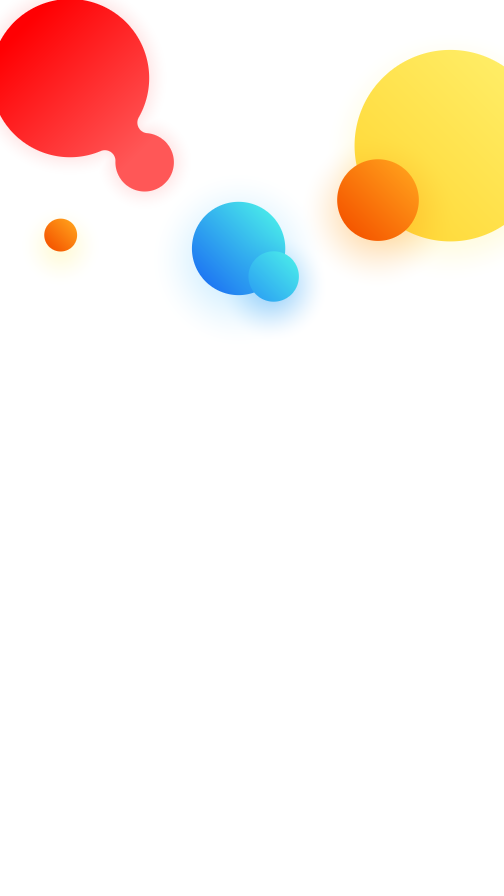
This background is drawn by a WebGL 1 fragment shader. Its source:

```glsl
precision highp float;
// Glossy gradient discs with soft coloured glows near the top of a white page.

#define GLOW_DROP 0.022    // how far glows fall below their shape
#define NECK_RADIUS 0.021  // fillet joining the two red discs
#define RED_DEEP vec3(1.0, 0.0, 0.01)
#define RED_SOFT vec3(1.0, 0.34, 0.34)
#define ORANGE_DEEP vec3(0.96, 0.34, 0.0)
#define ORANGE_SOFT vec3(1.0, 0.61, 0.1)
#define YELLOW_DEEP vec3(1.0, 0.85, 0.22)
#define YELLOW_SOFT vec3(1.0, 0.93, 0.4)
#define BLUE_DEEP vec3(0.12, 0.47, 0.95)
#define CYAN_SOFT vec3(0.28, 0.9, 0.92)

uniform vec2 u_resolution;

// Antialiased coverage of a signed distance, one pixel wide.
float coverage(float d) {
  return clamp(0.5 - d * u_resolution.x, 0.0, 1.0);
}

// Blurred coverage for glows.
float haze(float d, float blur) {
  return 1.0 - smoothstep(-blur, blur, d);
}

// Two discs joined by tangent circular fillets.
float joinedDiscs(vec2 p, vec2 a, float ra, vec2 b, float rb, float fillet) {
  float span = distance(a, b);
  vec2 axis = (b - a) / span;
  vec2 q = p - a;
  q = vec2(dot(q, axis), abs(q.x * axis.y - q.y * axis.x));
  float da = ra + fillet;
  float db = rb + fillet;
  float along = (span * span + da * da - db * db) / (2.0 * span);
  vec2 c = vec2(along, sqrt(max(da * da - along * along, 0.0)));
  bool inNeck = q.y * c.x < c.y * q.x && q.y * (span - c.x) < c.y * (span - q.x);
  if (inNeck) return fillet - distance(q, c);
  return min(length(q) - ra, distance(q, vec2(span, 0.0)) - rb);
}

// Disc shaded from lower left to upper right, above its own glow.
vec3 paintDisc(vec3 base, vec2 p, vec2 center, float radius,
               vec3 deep, vec3 soft, vec3 glow, float blur, float strength) {
  vec2 q = p - center;
  float glowDistance = length(q - vec2(0.0, GLOW_DROP)) - radius;
  base = mix(base, glow, strength * haze(glowDistance, blur));
  float t = clamp(0.5 + 0.354 * (q.x - q.y) / radius, 0.0, 1.0);
  return mix(base, mix(deep, soft, t), coverage(length(q) - radius));
}

void main() {
  // Canvas widths, measured rightward and down from the top left.
  vec2 p = vec2(gl_FragCoord.x, u_resolution.y - gl_FragCoord.y) / u_resolution.x;
  vec3 color = vec3(1.0);

  // Red joined pair
  float red = joinedDiscs(p, vec2(0.139, 0.155), 0.157,
                          vec2(0.287, 0.322), 0.058, NECK_RADIUS);
  color = mix(color, RED_SOFT, 0.24 * haze(red, 0.04));
  float redShade = clamp((p.x + p.y - 0.1) / 0.48, 0.0, 1.0);
  color = mix(color, mix(RED_DEEP, RED_SOFT, redShade), coverage(red));

  // Yellow disc with the orange disc over it
  color = paintDisc(color, p, vec2(0.8935, 0.289), 0.19,
                    YELLOW_DEEP, YELLOW_SOFT, YELLOW_SOFT, 0.06, 0.25);
  color = paintDisc(color, p, vec2(0.75, 0.397), 0.081,
                    ORANGE_DEEP, ORANGE_SOFT, ORANGE_SOFT, 0.075, 0.4);

  // Small orange disc
  color = paintDisc(color, p, vec2(0.1204, 0.4664), 0.0326,
                    ORANGE_DEEP, ORANGE_SOFT, YELLOW_SOFT, 0.05, 0.3);

  // Blue disc with the cyan disc over it
  color = paintDisc(color, p, vec2(0.4734, 0.493), 0.0926,
                    BLUE_DEEP, CYAN_SOFT, vec3(0.3, 0.75, 1.0), 0.085, 0.3);
  color = paintDisc(color, p, vec2(0.543, 0.5486), 0.05,
                    vec3(0.18, 0.65, 0.95), CYAN_SOFT, vec3(0.15, 0.6, 0.95), 0.06, 0.4);

  gl_FragColor = vec4(color, 1.0);
}
```
